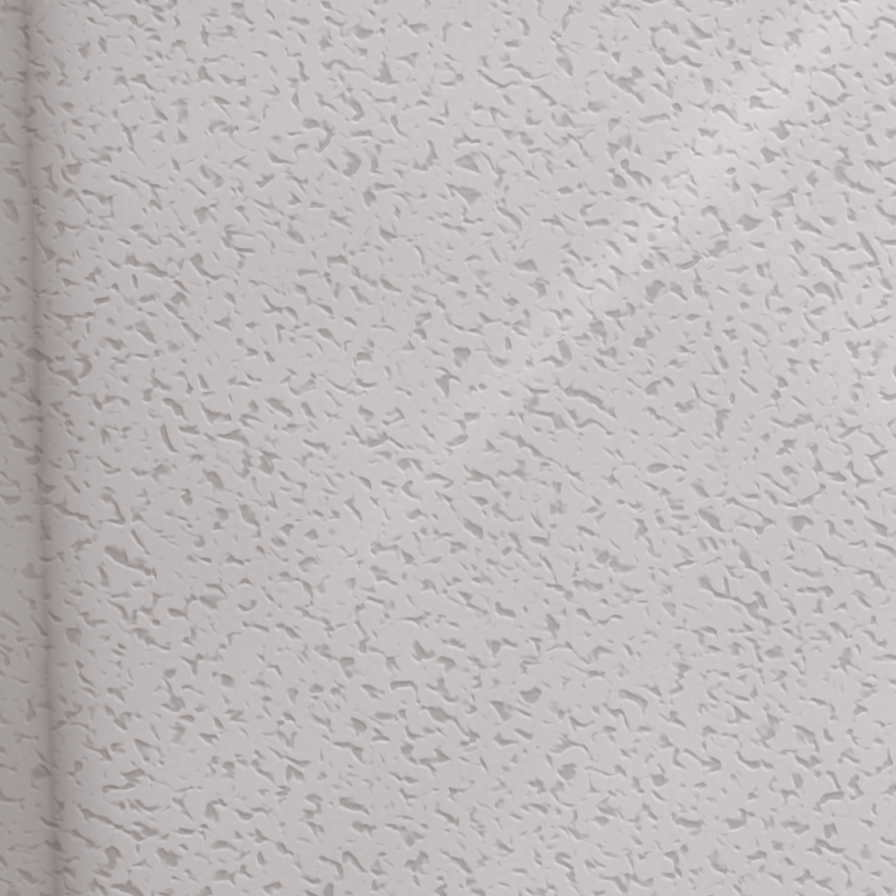
Reproduce this texture procedurally as a WebGL 1 fragment shader.

```glsl
precision highp float;
// Pale rough plaster wall with a shaded corner crease along the left side.
// Stretched gradient noise is thresholded into small slanted pits, lit from
// the upper right, over a broad gradient with a faint diagonal light streak.

uniform vec2 u_resolution;

const vec3 SHADOW_GREY = vec3(0.52, 0.49, 0.48);
const vec3 LIGHT_GREY = vec3(0.81, 0.79, 0.80);
const vec2 LIGHT_STEP = vec2(0.0015, 0.0035);
const float PIT_ANGLE = -0.5;

// Random unit gradient for a lattice point.
vec2 hashGradient(vec2 cell) {
  float random = fract(sin(dot(cell, vec2(127.1, 311.7))) * 43758.5453);
  float angle = 6.2831853 * random;
  return vec2(cos(angle), sin(angle));
}

float cornerValue(vec2 cell, vec2 local, vec2 corner) {
  return dot(hashGradient(cell + corner), local - corner);
}

float gradientNoise(vec2 p) {
  vec2 cell = floor(p);
  vec2 f = fract(p);
  vec2 blend = f * f * f * (f * (f * 6.0 - 15.0) + 10.0);
  float low = mix(cornerValue(cell, f, vec2(0.0, 0.0)),
                  cornerValue(cell, f, vec2(1.0, 0.0)), blend.x);
  float high = mix(cornerValue(cell, f, vec2(0.0, 1.0)),
                   cornerValue(cell, f, vec2(1.0, 1.0)), blend.x);
  return mix(low, high, blend.y);
}

vec2 rotate(vec2 p, float angle) {
  float c = cos(angle);
  float s = sin(angle);
  return vec2(c * p.x + s * p.y, c * p.y - s * p.x);
}

// Depth of the plaster pits: 0 on the flat face, 1 at the bottom.
float pitDepth(vec2 uv) {
  vec2 p = rotate(uv, PIT_ANGLE) * vec2(52.0, 74.0);
  vec2 warp = vec2(gradientNoise(p * 0.7 + 31.0), gradientNoise(p * 0.7 + 67.0));
  p += 0.6 * warp;
  float grain = gradientNoise(p) + 0.55 * gradientNoise(p * 1.9 + 17.0);
  float density = 0.12 * gradientNoise(uv * 9.0 + 5.0);
  return smoothstep(0.04, 0.52, grain + density);
}

// Soft diagonal band of light, strongest toward the upper right.
float lightStreak(vec2 uv) {
  float offset = (uv.y - 1.1 * uv.x + 0.05) / 1.49;
  float band = exp(-offset * offset / 0.0011);
  return band * smoothstep(0.15, 0.7, uv.x);
}

// Darkening around the crease, by signed distance from its line.
float creaseShade(float d) {
  float wallSide = 0.48 * exp(-max(d, 0.0) / 0.028)
                 + 0.20 * exp(-max(d, 0.0) / 0.13);
  float returnSide = 0.36 + 0.32 * exp(min(d, 0.0) / 0.012);
  return mix(returnSide, wallSide, smoothstep(-0.004, 0.005, d));
}

void main() {
  vec2 uv = gl_FragCoord.xy / u_resolution;

  // Broad light over the wall.
  float tone = 0.90 + 0.17 * (uv.x - 0.5) + 0.07 * (uv.y - 0.5);
  tone += 0.10 * lightStreak(uv);
  tone += 0.08 * gradientNoise(uv * 4.0 + 11.0);

  // Pits and their lit or shaded walls.
  float depth = pitDepth(uv);
  float slope = pitDepth(uv + LIGHT_STEP) - depth;
  float relief = 0.19 * slope - 0.34 * depth;
  relief += 0.05 * gradientNoise(uv * 130.0);

  // Slightly leaning, uneven corner line.
  float creaseX = mix(0.063, 0.027, uv.y);
  creaseX += 0.004 * gradientNoise(vec2(uv.y * 24.0, 3.5));
  float creaseDistance = uv.x - creaseX;
  tone -= creaseShade(creaseDistance);
  relief *= mix(0.6, 1.0, smoothstep(-0.01, 0.08, creaseDistance));

  vec3 color = mix(SHADOW_GREY, LIGHT_GREY, tone + relief);
  gl_FragColor = vec4(color, 1.0);
}
```
